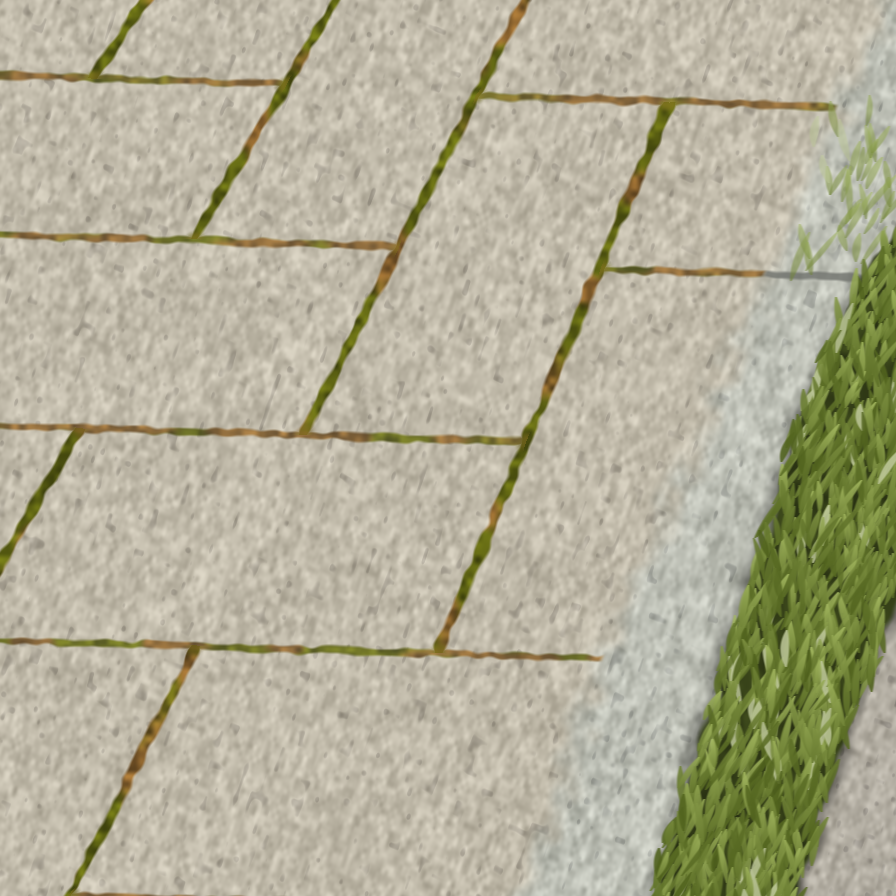
A WebGL 1 fragment shader for this texture:

```glsl
precision highp float;
uniform vec2 u_resolution;

#define STONE vec3(0.755, 0.730, 0.665)
#define CURB vec3(0.735, 0.745, 0.705)
#define MOSS vec3(0.36, 0.38, 0.07)
#define RUST vec3(0.52, 0.37, 0.17)
#define SOIL vec3(0.20, 0.24, 0.09)
#define BLADE_DARK vec3(0.31, 0.38, 0.11)
#define BLADE_LIGHT vec3(0.66, 0.74, 0.39)
#define GRAIN 0.24
#define JOINT_WIDTH 0.0048
#define BLADE_CELL 0.032

float hash(vec2 p) {
  vec3 q = fract(p.xyx * 0.1031);
  q += dot(q, q.yzx + 33.33);
  return fract((q.x + q.y) * q.z);
}

float noise(vec2 p) {
  vec2 i = floor(p), f = fract(p);
  f = f * f * (3.0 - 2.0 * f);
  return mix(mix(hash(i), hash(i + vec2(1, 0)), f.x),
             mix(hash(i + vec2(0, 1)), hash(i + vec2(1, 1)), f.x), f.y);
}

// Strip borders: x as a function of depth y, which grows downward
float pavingEdge(float y) {
  float d = max(0.0, y - 0.6);
  return 0.853 - 0.43 * (y - 0.306) + 0.16 * d * d;
}

float grassLeft(float y) {
  float d = max(0.0, 0.456 - y);
  return 0.898 - 0.31 * (y - 0.456) + 1.07 * d * d;
}

float grassRight(float y) {
  return 1.0 - 0.38 * (y - 0.664) + 0.12 * (y - 0.664) * (y - 0.664);
}

// Perspective plane to brick grid; z holds the depth scale
vec3 brickGrid(vec2 p) {
  float t = (p.y - 0.1068 - 0.0301 * (p.x - 0.5313))
          / (0.161 + 0.0658 * p.y - 0.002 * p.x);
  float w = 1.0 - 0.0658 * t;
  float u = (p.x * w - 0.5313 + 0.1185 * t) / 0.2161 + 2.0;
  float v = t + 1.0;
  // Slight settling of the far bricks
  float sag = mix(-0.04, 0.053 * max(0.0, v - 1.0), smoothstep(0.0, 1.0, u - v));
  v -= sag * (1.0 - smoothstep(2.0, 3.0, v));
  return vec3(u, v, w);
}

// Distances to herringbone joints: x for slanted, y for level ones
vec2 jointDistance(vec3 g, float y) {
  float col = floor(g.x + 0.5), row = floor(g.y + 0.5);
  float slantKind = mod(col - floor(g.y), 4.0);
  float levelKind = mod(floor(g.x) - row, 4.0);
  vec2 d = abs(g.xy - vec2(col, row)) * vec2(0.19, 0.161 + 0.0658 * y) / g.z;
  if (slantKind > 2.5) d.x = 1.0;
  if (levelKind < 0.5) d.y = 1.0;
  return d;
}

vec3 stone(vec2 p, vec3 base) {
  vec2 q = vec2(p.x + 0.35 * p.y, p.y - 0.45 * p.x);
  float grain = 0.6 * noise(q * vec2(135.0, 80.0)) + 0.4 * noise(q * vec2(215.0, 150.0) + 7.0);
  float cloud = noise(p * 14.0) - 0.5;
  float pit = smoothstep(0.78, 0.95, noise(q * vec2(120.0, 75.0) + 31.0));
  return base + (grain - 0.5) * GRAIN + cloud * 0.025 - pit * vec3(0.10, 0.10, 0.09);
}

// Scattered blades rooted in the strip, painted layer over layer
vec3 addGrass(vec3 color, vec2 p, float pixel) {
  for (int layer = 0; layer < 9; layer++) {
    float l = float(layer);
    vec2 shift = vec2(0.37, 0.61) * l;
    vec2 cell = floor(p / BLADE_CELL + shift);
    for (int k = 0; k < 9; k++) {
      float n = float(k);
      vec2 id = cell + vec2(mod(n, 3.0), floor(n / 3.0)) - 1.0;
      vec2 seed = id + l * 19.7 + 40.0;
      float r = hash(seed), tint = hash(seed + 53.0);
      vec2 root = (id - shift + vec2(r, hash(seed + 11.0))) * BLADE_CELL;
      float inside = min(root.x - grassLeft(root.y), grassRight(root.y) - root.x);
      float tuft = step(0.9, root.x + 0.04 * r) * step(0.12, root.y)
                 * step(root.y, 0.29) * step(0.72, tint) * step(0.955 - 0.08 * r, root.x);
      if (inside < -0.008 * r && tuft < 0.5) continue;
      float lean = mix(-0.35, 0.85, hash(seed + 23.0));
      float size = mix(0.014, 0.028, hash(seed + 37.0));
      vec2 d = p - root;
      float along = -d.y / size;
      float across = abs(d.x + d.y * lean - 0.004 * along * along * (r - 0.5));
      float width = 0.0036 * (1.0 - along * along) * mix(0.65, 1.1, r);
      float cover = smoothstep(0.0016 + pixel, -0.0008, across - width) * step(abs(along), 1.0);
      vec3 blade = mix(BLADE_DARK, BLADE_LIGHT, tint * (0.72 + 0.28 * along));
      blade = mix(blade, vec3(0.80, 0.83, 0.68), step(0.95, r) * 0.8);
      color = mix(color, blade, cover * mix(0.88, 0.55, tuft));
    }
  }
  return color;
}

void main() {
  vec2 p = gl_FragCoord.xy / u_resolution;
  p.y = 1.0 - p.y;
  float pixel = 1.0 / min(u_resolution.x, u_resolution.y);

  // Paving and the pale curb beside it
  float rough = (noise(p * 45.0) - 0.5) * 0.035;
  float beyond = p.x - pavingEdge(p.y);
  float curb = smoothstep(-0.018, 0.03, beyond + rough);
  vec3 color = stone(p, mix(STONE, CURB, curb));
  color += curb * (noise(p * 65.0 + 9.0) - 0.5) * 0.09;

  // Mossy joints with ragged borders
  vec2 wobble = vec2(noise(p * 75.0), noise(p * 75.0 + 17.0)) - 0.5;
  vec3 grid = brickGrid(p + wobble * 0.0035);
  vec2 joint = jointDistance(grid, p.y);
  float ragged = 0.6 + 0.8 * noise(p * 60.0 + 3.0);
  vec2 lineWidth = JOINT_WIDTH * ragged * vec2(1.0, 0.68);
  vec2 line = 1.0 - smoothstep(lineWidth - 0.0015, lineWidth + 0.0015 + pixel, joint);
  float paved = 1.0 - smoothstep(-0.004, 0.004, beyond);
  float mossy = smoothstep(0.3, 0.65, noise(p * 28.0 + 5.0) + 0.12 * (line.x - line.y));
  vec3 filling = mix(RUST, MOSS, mossy) * (0.65 + 0.7 * noise(p * 120.0));
  float knot = 1.0 - smoothstep(0.003, 0.013, length(joint));
  filling = mix(filling, vec3(0.49, 0.42, 0.12), knot * 0.6);
  float cover = max(line.x, line.y * 0.86);
  color = mix(color, filling, max(cover, knot * 0.7) * paved);

  // Bare crack crossing the curb
  float crack = line.y * (1.0 - paved) * step(abs(grid.y - 2.0), 0.4);
  color = mix(color, vec3(0.43, 0.44, 0.42), crack * 0.8);

  // Shadow and soil below the grass
  float left = p.x - grassLeft(p.y) + rough * 0.4;
  float right = grassRight(p.y) - p.x + rough * 0.4;
  float shade = smoothstep(-0.022, 0.004, left) * smoothstep(0.25, 0.4, p.y);
  color *= 1.0 - 0.38 * shade;
  vec3 farStone = stone(p + 3.0, vec3(0.70, 0.68, 0.635));
  farStone *= 1.0 - 0.35 * smoothstep(-0.018, 0.0, right);
  color = mix(color, farStone, smoothstep(0.003, -0.003, right));
  float bed = smoothstep(-0.004, 0.005, min(left, right));
  color = mix(color, SOIL * (0.75 + 0.5 * noise(p * 90.0)), bed);

  if (p.x > 0.6) color = addGrass(color, p, pixel);
  gl_FragColor = vec4(clamp(color, 0.0, 1.0), 1.0);
}
```
